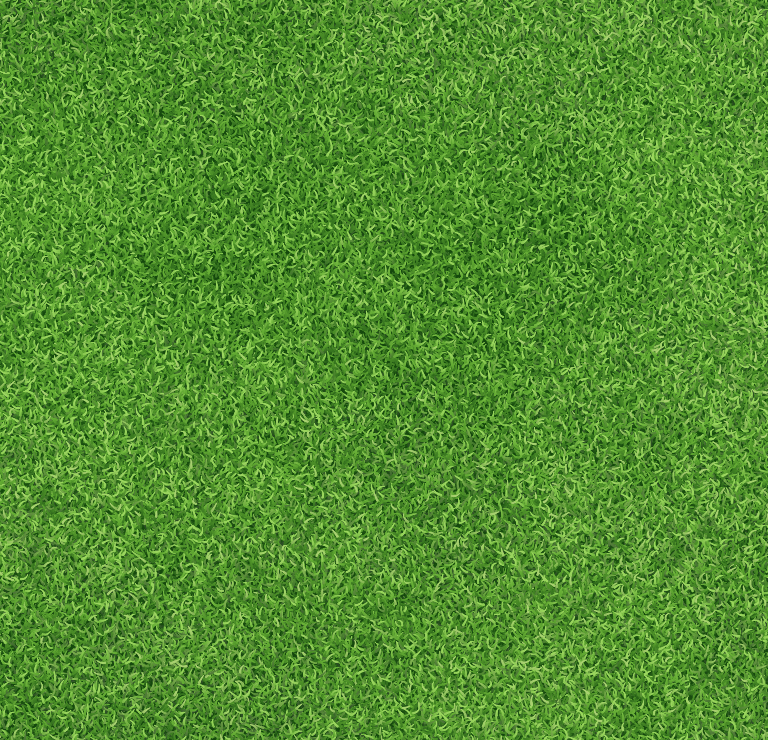
Write a Shadertoy shader that draws this texture.

```glsl
// A closely mown lawn seen from above: short, bent blades of grass.
// Jittered grids of tapered strokes are stacked from shaded depth to
// sunlit tips, with slow noise giving paler, darker and drier patches.

// Integer hash (PCG): three random values in 0..1 per lattice point
vec3 hash3(ivec3 lattice) {
    uvec3 v = uvec3(lattice + 1000) * 1664525u + 1013904223u;
    v.x += v.y * v.z; v.y += v.z * v.x; v.z += v.x * v.y;
    v ^= v >> 16u;
    v.x += v.y * v.z; v.y += v.z * v.x; v.z += v.x * v.y;
    return vec3(v >> 8u) / 16777216.0;
}

float valueNoise(vec2 p, int seed) {
    ivec2 i = ivec2(floor(p));
    vec2 f = fract(p);
    f = f * f * (3.0 - 2.0 * f);
    float a = hash3(ivec3(i, seed)).x;
    float b = hash3(ivec3(i + ivec2(1, 0), seed)).x;
    float c = hash3(ivec3(i + ivec2(0, 1), seed)).x;
    float d = hash3(ivec3(i + ivec2(1, 1), seed)).x;
    return mix(mix(a, b, f.x), mix(c, d, f.x), f.y);
}

float patches(vec2 p, int seed) {
    return 0.5 * valueNoise(p * 3.0, seed)
         + 0.3 * valueNoise(p * 8.0, seed + 1)
         + 0.2 * valueNoise(p * 22.0, seed + 2);
}

// Shadow to sunlight, then a shift towards dry straw green
vec3 grassColor(float tone, float dryness) {
    vec3 c = mix(vec3(0.08, 0.28, 0.05), vec3(0.21, 0.45, 0.12), smoothstep(0.0, 0.25, tone));
    c = mix(c, vec3(0.29, 0.55, 0.15), smoothstep(0.22, 0.45, tone));
    c = mix(c, vec3(0.39, 0.67, 0.20), smoothstep(0.42, 0.65, tone));
    c = mix(c, vec3(0.61, 0.84, 0.37), smoothstep(0.62, 0.95, tone));
    return mix(c, c * 0.93 + vec3(0.10, 0.04, 0.10), dryness);
}

void mainImage(out vec4 fragColor, in vec2 fragCoord) {
    const float density = 116.0;   // cells per canvas height
    const int layers = 6;
    vec2 p = fragCoord / iResolution.y;
    float pixel = density / iResolution.y;

    float light = 0.24 * (patches(p, 70) - 0.5);
    float dryPatch = patches(p + 7.0, 80);
    vec3 color = grassColor(0.04 + light, 0.0);

    for (int layer = 0; layer < layers; layer++) {
        float height = float(layer) / float(layers - 1);
        vec2 q = p * density + float(layer) * vec2(0.37, 0.61);
        ivec2 home = ivec2(floor(q));

        for (int y = -1; y <= 1; y++)
        for (int x = -1; x <= 1; x++) {
            ivec2 cell = home + ivec2(x, y);
            vec3 place = hash3(ivec3(cell, layer));
            vec3 look = hash3(ivec3(cell, layer + 32));

            // Blade frame: u along the blade, v across it
            float angle = 1.57 + (place.z - 0.5) * 2.7;
            vec2 along = vec2(cos(angle), sin(angle));
            vec2 d = q - vec2(cell) - 0.15 - 0.7 * place.xy;
            float u = dot(d, along);
            float v = dot(d, vec2(-along.y, along.x));
            float halfLength = mix(0.38, 0.72, look.y);
            float s = clamp(u / halfLength, -1.0, 1.0);
            v += (look.z - 0.5) * 0.5 * (s * s - 0.4);

            // Tapered, bent capsule
            float halfWidth = mix(0.20, 0.09, s * 0.5 + 0.5);
            float edge = length(vec2(u - s * halfLength, v)) - halfWidth;
            float cover = 1.0 - smoothstep(-0.5 * pixel, 0.5 * pixel, edge);

            float tone = mix(0.06, 0.64, height) + 0.66 * (look.x - 0.5)
                       + 0.08 * s + light;
            float dryness = smoothstep(0.62, 1.0, fract(look.z * 7.0) + 0.6 * (dryPatch - 0.5));
            color = mix(color, grassColor(tone, dryness), cover);
        }
    }
    fragColor = vec4(color, 1.0);
}
```
